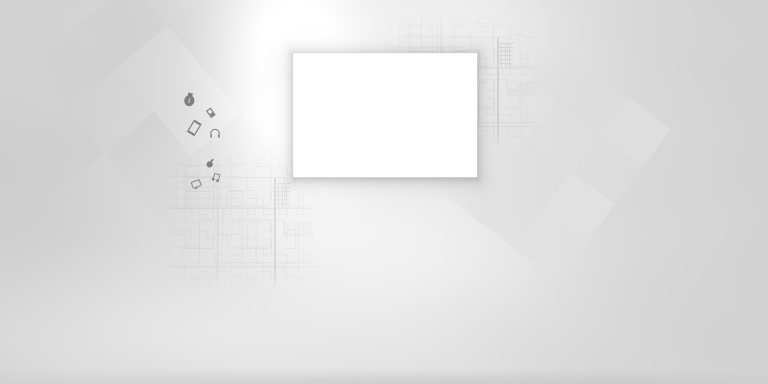
Give the GLSL for this background, as a Shadertoy shader.

```glsl
// Pale grey studio backdrop: white card, tilted panes, faint floor plans and small icons.
#define CARD_CENTER vec2(1.003, 0.7)
#define CARD_HALF vec2(0.2396, 0.1615)
#define BASE_GREY 0.82
#define SHADOW_STRENGTH 0.17
#define SHADOW_SPREAD 0.016
#define PLAN_INK 0.12
#define ICON_GREY 0.45
#define PANE_GREY 0.875

float pixel() { return 1.0 / iResolution.y; }

float hash(vec2 p) {
    p = fract(p * vec2(0.1731, 0.2617) + 0.37);
    p += dot(p, p.yx + 19.19);
    return fract((p.x + p.y) * p.x * 7.3);
}

float glow(vec2 p, vec2 center, vec2 spread) {
    vec2 d = (p - center) / spread;
    return exp(-dot(d, d));
}

float box(vec2 p, vec2 halfSize) {
    vec2 d = abs(p) - halfSize;
    return length(max(d, 0.0)) + min(max(d.x, d.y), 0.0);
}

float fill(float d) { return clamp(0.5 - d / pixel(), 0.0, 1.0); }
float stroke(float d, float halfWidth) { return fill(abs(d) - halfWidth); }

vec2 rotate(vec2 p, float a) {
    return vec2(cos(a) * p.x + sin(a) * p.y, cos(a) * p.y - sin(a) * p.x);
}

// Random shade per tile, blended over one pixel at the seams
float tileShade(vec2 p, vec2 cell) {
    vec2 q = p / cell, i = floor(q);
    vec2 w = smoothstep(1.0 - pixel() / cell, vec2(1.0), fract(q));
    return mix(mix(hash(i), hash(i + vec2(1, 0)), w.x),
               mix(hash(i + vec2(0, 1)), hash(i + 1.0), w.x), w.y);
}

// Grid whose cell sides are kept at random
float brokenGrid(vec2 p, float cell, float keep) {
    vec2 i = floor(p / cell), d = p - i * cell;
    d = min(d, cell - d);
    vec2 nearest = floor(p / cell + 0.5);
    float v = step(hash(vec2(nearest.x, i.y)), keep) * stroke(d.x, 0.0009);
    float h = step(hash(vec2(i.x, nearest.y) + 31.0), keep) * stroke(d.y, 0.0009);
    return max(v, h);
}

float floorPlan(vec2 p) {
    vec2 edge = smoothstep(vec2(0.23, 0.20), vec2(0.13, 0.11), abs(p));
    float ink = 0.45 * brokenGrid(p, 0.037, 0.55);
    ink = max(ink, 0.4 * brokenGrid(p + 0.007, 0.021, 0.32));
    // Regular grids: upper left hall and the dense stair block
    ink = max(ink, 0.45 * brokenGrid(p, 0.0285, 1.0) * fill(box(p - vec2(-0.11, 0.1), vec2(0.1, 0.07))));
    ink = max(ink, 0.9 * brokenGrid(p, 0.0105, 1.0) * fill(box(p - vec2(0.105, 0.065), vec2(0.02, 0.032))));
    ink = max(ink, 0.45 * brokenGrid(p, 0.008, 0.6) * fill(box(p - vec2(0.145, -0.025), vec2(0.04, 0.018))));
    // Main walls
    ink = max(ink, stroke(p.x - 0.086, 0.0018) * fill(abs(p.y + 0.03) - 0.14));
    ink = max(ink, 0.7 * stroke(p.x + 0.063, 0.001));
    ink = max(ink, 0.8 * stroke(p.y - 0.031, 0.001));
    ink = max(ink, 0.6 * stroke(p.y + 0.122, 0.001));
    return ink * edge.x * edge.y;
}

float icons(vec2 p) {
    // Money bag
    vec2 q = rotate(p - vec2(0.493, 0.738), -0.15);
    float ink = fill(length(q * vec2(1.0, 0.9)) - 0.013);
    ink = max(ink, fill(box(q - vec2(0.0, 0.014), vec2(0.006, 0.006))));
    ink *= 1.0 - 0.6 * fill(box(q, vec2(0.002, 0.006)));
    // Handset and phone
    q = rotate(p - vec2(0.549, 0.706), 0.6);
    ink = max(ink, stroke(box(q, vec2(0.006, 0.010)), 0.0015));
    ink = max(ink, fill(box(q + vec2(0.0, 0.005), vec2(0.005, 0.004))));
    q = rotate(p - vec2(0.506, 0.667), -0.55);
    ink = max(ink, stroke(box(q, vec2(0.010, 0.017)), 0.0015));
    ink = max(ink, fill(box(abs(q) - vec2(0.0, 0.015), vec2(0.009, 0.002))));
    // Headphones
    q = p - vec2(0.560, 0.652);
    ink = max(ink, stroke(length(q) - 0.011, 0.0013) * fill(-q.y - 0.003));
    ink = max(ink, fill(box(vec2(abs(q.x) - 0.010, q.y + 0.006), vec2(0.002, 0.004))));
    // Round fruit with leaf
    q = p - vec2(0.546, 0.572);
    ink = max(ink, fill(length(q) - 0.008));
    ink = max(ink, fill(length(rotate(q - vec2(0.006, 0.010), 0.7) * vec2(1.0, 2.0)) - 0.005));
    // Music note
    q = rotate(p - vec2(0.563, 0.539), -0.3);
    ink = max(ink, fill(length(vec2(abs(q.x) - 0.006, q.y + 0.008)) - 0.0035));
    ink = max(ink, stroke(box(q - vec2(0.001, 0.0), vec2(0.007, 0.008)), 0.001) * fill(-q.y - 0.007));
    // Speech bubble
    q = rotate(p - vec2(0.511, 0.521), 0.35);
    ink = max(ink, stroke(box(q, vec2(0.009, 0.006)) - 0.002, 0.0012));
    return max(ink, fill(box(q + vec2(0.004, 0.010), vec2(0.002, 0.003))));
}

void mainImage(out vec4 fragColor, in vec2 fragCoord) {
    vec2 p = fragCoord / iResolution.y;
    p.x += 1.0 - 0.5 * iResolution.x / iResolution.y;

    // Soft light
    float grey = BASE_GREY + 0.10 * glow(p, vec2(1.0, 0.45), vec2(0.6, 0.6));
    grey += 0.15 * glow(p, vec2(0.74, 0.86), vec2(0.2, 0.36));
    grey += 0.07 * glow(p, vec2(1.2, 0.98), vec2(0.35, 0.25));
    grey += 0.03 * glow(p, vec2(1.05, 0.34), vec2(0.3, 0.14));
    grey += 0.05 * glow(p, vec2(0.4, 0.12), vec2(0.45, 0.16));
    grey -= 0.02 * glow(p, vec2(0.05, 0.52), vec2(0.3, 0.2));
    grey += 0.003 * sin(p.x * 9.0 + 2.0 * sin(p.y * 7.0)) * sin(p.y * 13.0 + p.x * 3.0);
    grey -= 0.07 * smoothstep(0.045, 0.0, p.y) * glow(p, vec2(1.0, 0.0), vec2(0.8, 1.0));
    grey = min(grey, 1.0);

    // Tilted panes on both sides
    vec2 left = p - vec2(0.534, 0.818);
    left = vec2(dot(left, vec2(0.77, 0.64)), dot(left, vec2(0.64, -0.77)));
    float leftMask = glow(p, vec2(0.43, 0.77), vec2(0.24, 0.24));
    grey += 0.06 * leftMask * (tileShade(left, vec2(0.17, 0.15)) - 0.65);
    vec2 right = p - vec2(1.674, 0.565);
    right = vec2(dot(right, vec2(-0.6, -0.8)), dot(right, vec2(-0.8, 0.6)));
    float rightMask = fill(box(right - vec2(0.123, 0.215), vec2(0.246, 0.215)));
    rightMask *= smoothstep(0.43, 0.24, right.y);
    float pane = tileShade(right, vec2(0.123, 0.143));
    grey = mix(grey, PANE_GREY + 0.025 * (pane - 0.5), rightMask * (0.5 + 0.4 * pane));

    // Two copies of the floor plan, then icons
    for (int i = 0; i < 2; i++) {
        vec2 center = mix(vec2(1.211, 0.792), vec2(0.63, 0.427), float(i));
        grey -= PLAN_INK * floorPlan(p - center);
    }
    grey = mix(grey, ICON_GREY, 0.9 * icons(p));

    // Card with its shadow
    float card = box(p - CARD_CENTER, CARD_HALF);
    float shade = box(p - CARD_CENTER + vec2(0.0, 0.004), CARD_HALF);
    grey *= 1.0 - SHADOW_STRENGTH * exp(-max(shade, 0.0) / SHADOW_SPREAD);
    grey = mix(grey, 1.0, fill(card));
    fragColor = vec4(vec3(grey), 1.0);
}
```
